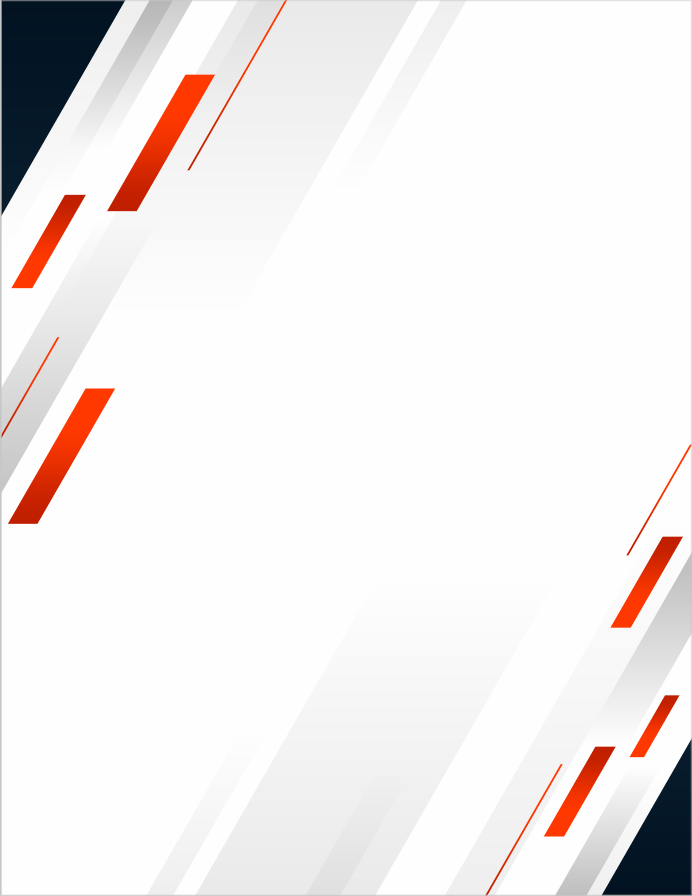
Give the GLSL for this background, as a WebGL 2 fragment shader.

```glsl
#version 300 es
precision highp float;
// Corporate page background: slanted grey ribbons fading into white, navy
// corners and orange slashes. Everything is measured along one skewed axis
// (x carried along the slant to the top edge), so each stripe is an interval.
uniform vec2 u_resolution;
out vec4 fragColor;

const vec2 PAGE = vec2(5.96, 7.68);
const float SLANT = 0.577;

// Slashes and hairlines: skewed centre, bottom, top, width.
// A negative width flips the gradient so that the dark end is on top.
const vec4 SLASHES[10] = vec4[10](
  vec4(2.094, 5.87, 7.04, 0.255),
  vec4(1.613, 5.21, 6.01, -0.180),
  vec4(2.786, 3.19, 4.35, 0.255),
  vec4(8.449, 2.30, 3.08, -0.175),
  vec4(9.229, 1.19, 1.72, -0.125),
  vec4(8.908, 0.51, 1.28, -0.175),
  vec4(2.465, 6.22, 7.70, 0.018),
  vec4(2.170, 3.90, 4.79, 0.018),
  vec4(8.150, 2.92, 3.87, 0.018),
  vec4(8.617, -0.1, 1.13, 0.018));

// Antialiased interval from a to b.
float interval(float v, float a, float b, float soft) {
  return clamp((v - a) / soft + 0.5, 0.0, 1.0)
       * clamp((b - v) / soft + 0.5, 0.0, 1.0);
}

// Linear fade: one at height full, zero at height none.
float fade(float y, float full, float none) {
  return clamp((y - none) / (full - none), 0.0, 1.0);
}

void main() {
  vec2 p = gl_FragCoord.xy / u_resolution * PAGE;
  float pixel = PAGE.y / u_resolution.y;
  float soft = pixel * 1.155;
  float y = p.y;
  float t = p.x + SLANT * (PAGE.y - y);

  // Upper left ribbons
  float shade = 0.0;
  shade += 0.06 * interval(t, 1.08, 1.29, soft) * fade(y, 7.68, 5.50);
  shade += 0.19 * interval(t, 1.29, 1.66, soft) * fade(y, 7.68, 6.40);
  shade += 0.09 * interval(t, 1.29, 1.49, soft) * fade(y, 7.50, 6.00);
  shade += 0.08 * interval(t, 2.05, 3.60, soft) * fade(y, 7.68, 5.00);
  shade += 0.04 * interval(t, 2.22, 2.45, soft) * fade(y, 7.68, 6.60);
  shade += 0.06 * interval(t, 3.80, 4.02, soft) * fade(y, 7.68, 6.05);
  shade += 0.23 * interval(t, 1.93, 2.45, soft) * fade(y, 3.40, 5.80);

  // Lower right ribbons
  shade += 0.06 * interval(t, 5.69, 5.92, soft) * fade(y, 0.0, 1.40);
  shade += 0.08 * interval(t, 6.11, 7.66, soft) * fade(y, 0.0, 2.70);
  shade += 0.04 * interval(t, 7.06, 7.36, soft) * fade(y, 0.0, 1.10);
  shade += 0.06 * interval(t, 8.26, 8.69, soft) * fade(y, 0.0, 3.20);
  shade += 0.24 * interval(t, 8.69, 9.09, soft) * fade(y, 2.80, 1.30);
  shade += 0.25 * interval(t, 9.21, 9.48, soft) * fade(y, 0.0, 1.10);
  shade += 0.06 * interval(t, 9.48, 9.61, soft) * fade(y, 0.0, 1.00);
  vec3 color = vec3(0.995 - shade);

  // Navy corners
  vec3 navy = mix(vec3(0.035, 0.115, 0.18), vec3(0.005, 0.07, 0.13),
                  max(fade(y, 7.68, 5.8), fade(y, 0.0, 1.4)));
  color = mix(color, navy, 1.0 - interval(t, 1.08, 9.61, soft));

  // Orange slashes
  for (int i = 0; i < 10; i++) {
    vec4 s = SLASHES[i];
    float halfWidth = 0.5 * abs(s.w);
    float mask = interval(t, s.x - halfWidth, s.x + halfWidth, soft)
               * interval(y, s.y, s.z, pixel);
    float along = clamp((y - s.y) / (s.z - s.y), 0.0, 1.0);
    if (s.w < 0.0) along = 1.0 - along;
    vec3 orange = mix(vec3(0.75, 0.12, 0.0), vec3(1.0, 0.22, 0.0),
                      smoothstep(0.0, 0.75, along));
    color = mix(color, orange, mask);
  }

  // Thin page border, stronger on the left and bottom
  float edge = max(1.0 - smoothstep(0.008, 0.02, p.x),
                   0.8 * (1.0 - smoothstep(0.005, 0.017, y)));
  vec2 far = PAGE - p;
  edge = max(edge, 0.5 * (1.0 - smoothstep(0.005, 0.017, min(far.x, far.y))));
  color = mix(color, vec3(0.78), edge);

  fragColor = vec4(color, 1.0);
}
```
